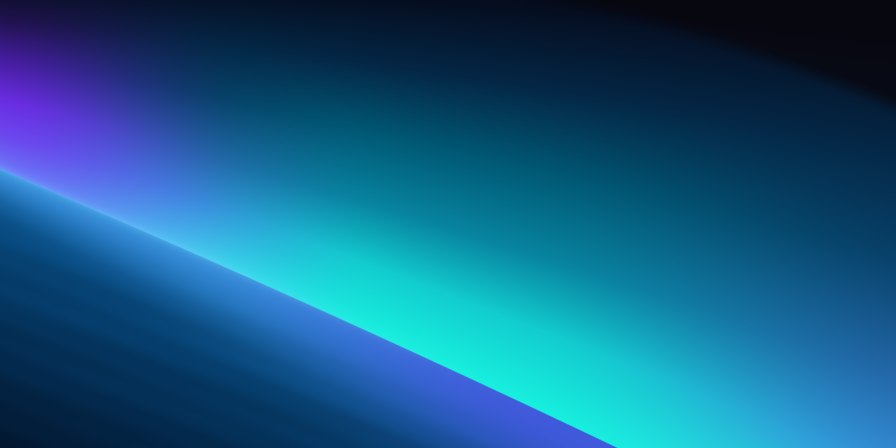
Give the GLSL for this background, as a WebGL 2 fragment shader.

```glsl
#version 300 es
precision highp float;
// A dark planet-like slope with a violet, blue and turquoise aurora rising from its edge.
uniform vec2 u_resolution;
out vec4 fragColor;

#define EDGE_START 0.622
#define EDGE_SLOPE 0.425
#define EDGE_BEND 0.019
#define GLOW_REACH 0.42
#define GLOW_SPREAD 0.40
#define RIM_STRENGTH 0.35
#define STREAK_STRENGTH 0.05

const vec3 NAVY = vec3(0.015, 0.15, 0.27);
const vec3 NIGHT = vec3(0.02, 0.05, 0.12);
const vec3 BLACK = vec3(0.03, 0.02, 0.045);

// Linear fade between two stops, clamped at both ends.
float fade(float a, float b, float v) {
    return clamp((v - a) / (b - a), 0.0, 1.0);
}

// Vertical colour ramp that starts at the slope and ends in the night sky.
vec3 ramp(float t, vec3 base, vec3 bright, vec3 middle, vec3 deep, vec3 dusk) {
    vec3 c = mix(base, bright, fade(0.0, 0.2, t));
    c = mix(c, middle, fade(0.2, 0.38, t));
    c = mix(c, deep, fade(0.38, 0.6, t));
    c = mix(c, dusk, fade(0.6, 0.8, t));
    c = mix(c, NIGHT, fade(0.8, 1.0, t));
    return mix(c, BLACK, fade(1.0, 1.25, t));
}

// Aurora: three ramps blended from left to right.
vec3 sky(vec2 p, float height) {
    float t = max(height, 0.0) / (GLOW_REACH + GLOW_SPREAD * p.x);
    vec3 violet = ramp(t, vec3(0.42, 0.45, 0.97), vec3(0.42, 0.27, 0.93),
        vec3(0.41, 0.17, 0.88), vec3(0.26, 0.11, 0.60), vec3(0.12, 0.07, 0.30));
    vec3 blue = ramp(t, vec3(0.25, 0.82, 0.93), vec3(0.22, 0.56, 0.86),
        vec3(0.14, 0.40, 0.66), vec3(0.03, 0.25, 0.41), NAVY);
    vec3 teal = ramp(t, vec3(0.09, 0.94, 0.87), vec3(0.07, 0.80, 0.81),
        vec3(0.03, 0.52, 0.63), vec3(0.0, 0.34, 0.45), NAVY);
    float tealAmount = smoothstep(0.38, 0.85, p.x) * (1.0 - smoothstep(1.2, 2.1, p.x));
    vec3 c = mix(blue, teal, tealAmount);
    c = mix(c, violet, 1.0 - smoothstep(0.0, 0.55, p.x));

    // Faint curved shadow in the upper right corner.
    float u = p.x - 1.17;
    float arc = p.y - (1.0 - 0.17 * u - 0.16 * u * u);
    return mix(c, BLACK, 0.75 * smoothstep(-0.015, 0.04, arc) * step(0.0, u));
}

// Slope: a lit rim that turns indigo to the right, over deep blue.
vec3 ground(vec2 p, float depth) {
    vec3 c = mix(vec3(0.03, 0.31, 0.53), vec3(0.015, 0.20, 0.36), fade(0.08, 0.32, depth));
    c = mix(c, vec3(0.01, 0.08, 0.17), fade(0.32, 0.64, depth));
    vec3 rim = mix(vec3(0.20, 0.54, 0.84), vec3(0.25, 0.35, 0.86), smoothstep(0.4, 1.2, p.x));
    float width = 0.07 + 0.09 * p.x;
    c = mix(c, rim, exp(-depth * depth / (width * width)));
    float streak = sin(depth * 75.0 + p.x * 5.0) * sin(depth * 31.0 - p.x * 2.0);
    return c * (1.0 + STREAK_STRENGTH * streak * fade(0.05, 0.2, depth));
}

void main() {
    vec2 p = gl_FragCoord.xy / u_resolution * vec2(2.0, 1.0);
    float height = p.y - (EDGE_START - EDGE_SLOPE * p.x - EDGE_BEND * p.x * p.x);
    float pixel = 1.0 / u_resolution.y;

    vec3 color = mix(ground(p, max(-height, 0.0)), sky(p, height),
        smoothstep(-pixel, pixel, height));

    // Thin bright line along the edge.
    float line = exp(-abs(height) / 0.012) * (1.0 - smoothstep(0.3, 1.3, p.x));
    color = mix(color, vec3(0.45, 0.85, 1.0), RIM_STRENGTH * line);
    fragColor = vec4(color, 1.0);
}
```
